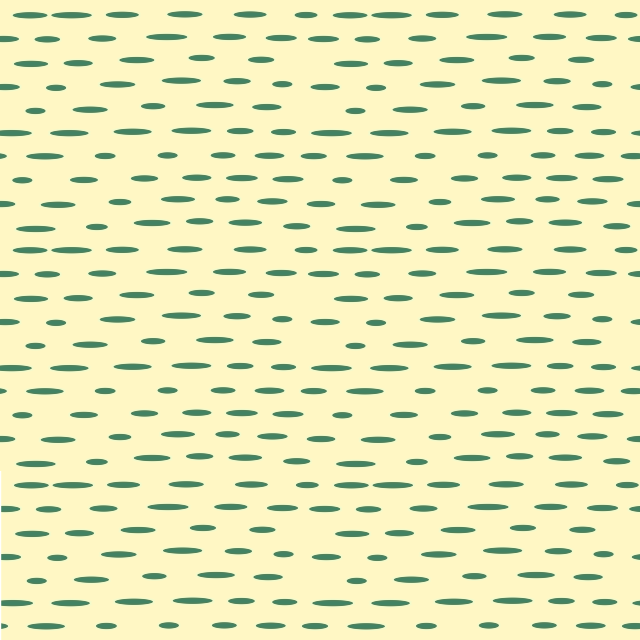
This pattern is drawn by a WebGL 1 fragment shader. Its source:

```glsl
precision highp float;
// Slim green lens-shaped dashes in gently bowed rows on cream paper.
// Each tile holds ten rows of six slots; drifting waves set the spacing and
// bow of every row, and gradient noise varies the dash lengths.

uniform vec2 u_resolution;

#define UNITS 768.0          // design units along the canvas
#define TILE_WIDTH 384.0
#define ROW_PITCH 28.2
#define TOP_MARGIN 18.0
#define ROWS 10.0
#define SLOTS 6
#define DASH_SIZE vec2(35.5, 7.6)
#define LENGTH_VARIATION 30.0
#define SLIP vec2(1.5, 565.0) // sideways slip of the sheet, and where it starts
#define PAPER vec3(1.0, 0.97, 0.77)
#define CORE vec3(0.26, 0.51, 0.39)
#define RIM vec3(0.32, 0.50, 0.35)

const float TAU = 6.2831853;

vec2 gradient(vec2 cell) {
  float h = fract(sin(dot(cell, vec2(127.1, 311.7))) * 43758.5);
  return vec2(cos(h * TAU), sin(h * TAU));
}

float gradientNoise(vec2 p) {
  vec2 i = floor(p), f = fract(p);
  vec2 s = f * f * f * (f * (f * 6.0 - 15.0) + 10.0);
  vec2 e = vec2(0.0, 1.0);
  float low = mix(dot(gradient(i), f), dot(gradient(i + e.yx), f - e.yx), s.x);
  float high = mix(dot(gradient(i + e.xy), f - e.xy), dot(gradient(i + e.yy), f - e.yy), s.x);
  return mix(low, high, s.y);
}

// Approximate signed distance to an ellipse with the given radii.
float ellipseDistance(vec2 p, vec2 radii) {
  vec2 q = p / radii;
  float k = length(q);
  return k * (k - 1.0) / max(length(q / radii), 0.0001);
}

// Horizontal centre: staggered rows whose spacing swells and tightens.
float dashCentre(float row, float slot) {
  float start = mod(row, 2.0) < 0.5 ? 33.0 + 5.3 * row : 1.2 + 4.9 * row;
  float swell = 15.0 - 0.6 * row;
  float peak = 4.7 - 0.33 * row;
  float slots = float(SLOTS);
  return start + slot * TILE_WIDTH / slots + swell * cos(TAU * (slot - peak) / slots);
}

// Vertical offset (downwards) of a dash from its row line.
float rowBow(float row, float x) {
  float depth = 2.6 - 2.0 * cos(TAU * row / 6.0);
  return depth * (cos(TAU * (x - 50.0) / TILE_WIDTH) - 0.35);
}

float dashField(vec2 p) {
  float line = floor((p.y - TOP_MARGIN) / ROW_PITCH + 0.5);
  float row = floor(mod(line + 0.5, ROWS));
  float y = p.y - TOP_MARGIN - line * ROW_PITCH;
  float nearest = UNITS;
  for (int i = 0; i < SLOTS; i++) {
    float slot = float(i);
    // The third and fifth rows leave their last slot empty.
    if (i == SLOTS - 1 && (row == 2.0 || row == 4.0)) continue;
    float x = dashCentre(row, slot);
    float dx = mod(p.x - x + 0.5 * TILE_WIDTH, TILE_WIDTH) - 0.5 * TILE_WIDTH;
    float n = gradientNoise(vec2(slot, row) * 1.37 + 0.45);
    float dashLength = clamp(DASH_SIZE.x + LENGTH_VARIATION * n, 24.0, 54.0);
    vec2 radii = 0.5 * vec2(dashLength, DASH_SIZE.y);
    nearest = min(nearest, ellipseDistance(vec2(dx, y - rowBow(row, x)), radii));
  }
  return nearest;
}

void main() {
  vec2 p = gl_FragCoord.xy / u_resolution * UNITS;
  p.y = UNITS - p.y;
  float pixel = UNITS / min(u_resolution.x, u_resolution.y);
  float edge = max(0.5 * pixel, 0.7);

  // The lower part of the sheet slips sideways, baring a thin white margin.
  float slipped = step(SLIP.y, p.y);
  float d = dashField(vec2(p.x - SLIP.x * slipped, p.y));

  // Paper with a faint greenish halo, then dashes with a softer rim.
  float halo = 1.0 - smoothstep(0.8, 2.6, d);
  vec3 colour = mix(PAPER, vec3(0.95, 0.98, 0.80), halo);
  vec3 ink = mix(CORE, RIM, smoothstep(-2.4, -0.8, d));
  colour = mix(colour, ink, 1.0 - smoothstep(-edge, edge, d));
  float margin = slipped * (1.0 - smoothstep(SLIP.x - edge, SLIP.x + edge, p.x));
  colour = mix(colour, vec3(1.0), margin);
  gl_FragColor = vec4(colour, 1.0);
}
```
